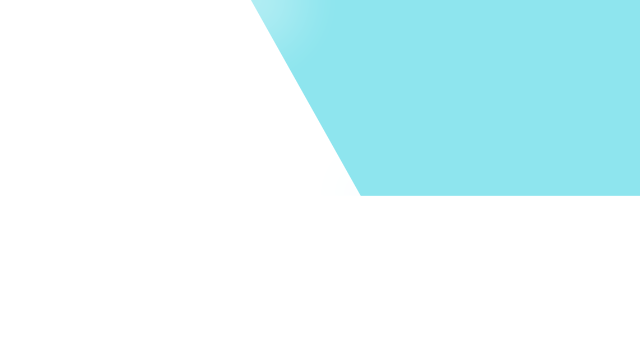
This background is drawn by a Shadertoy shader. Its source:

```glsl
// White backdrop with a slanted aqua panel running off the upper right corner.

// Lengths are in canvas heights, measured from the lower left.
#define AQUA vec3(0.555, 0.898, 0.933)
#define PANEL_TOP vec2(0.697, 1.0)
#define PANEL_CORNER vec2(1.002, 0.456)
#define SHEEN_RADIUS 0.26
#define SHEEN_STRENGTH 0.30
#define HAZE_RADIUS vec2(0.15, 0.19)
#define HAZE_STRENGTH 0.025

// Signed distance to the line a-b, positive on the left of its direction.
float lineDistance(vec2 p, vec2 a, vec2 b) {
    vec2 dir = normalize(b - a);
    return dir.x * (p.y - a.y) - dir.y * (p.x - a.x);
}

// Soft step over one pixel, centred on the edge.
float coverage(float dist, float pixel) {
    return clamp(dist / pixel + 0.5, 0.0, 1.0);
}

void mainImage(out vec4 fragColor, in vec2 fragCoord) {
    float pixel = 1.0 / iResolution.y;
    vec2 p = fragCoord * pixel;

    // Panel: above the base and to the right of the slanted edge.
    float aboveBase = coverage(p.y - PANEL_CORNER.y, pixel);
    float rightOfSlant = coverage(lineDistance(p, PANEL_TOP, PANEL_CORNER), pixel);
    float panel = aboveBase * rightOfSlant;

    // Pale sheen on the panel, fading away from its upper left tip.
    float sheenFade = 1.0 - smoothstep(0.0, SHEEN_RADIUS, distance(p, PANEL_TOP));
    vec3 panelColor = mix(AQUA, vec3(1.0), SHEEN_STRENGTH * sheenFade);

    // Barely visible haze on the white beside the lower corner.
    float hazeFade = 1.0 - smoothstep(0.0, 1.0, length((p - PANEL_CORNER) / HAZE_RADIUS));
    vec3 backdrop = mix(vec3(1.0), AQUA, HAZE_STRENGTH * hazeFade * aboveBase);

    fragColor = vec4(mix(backdrop, panelColor, panel), 1.0);
}
```
